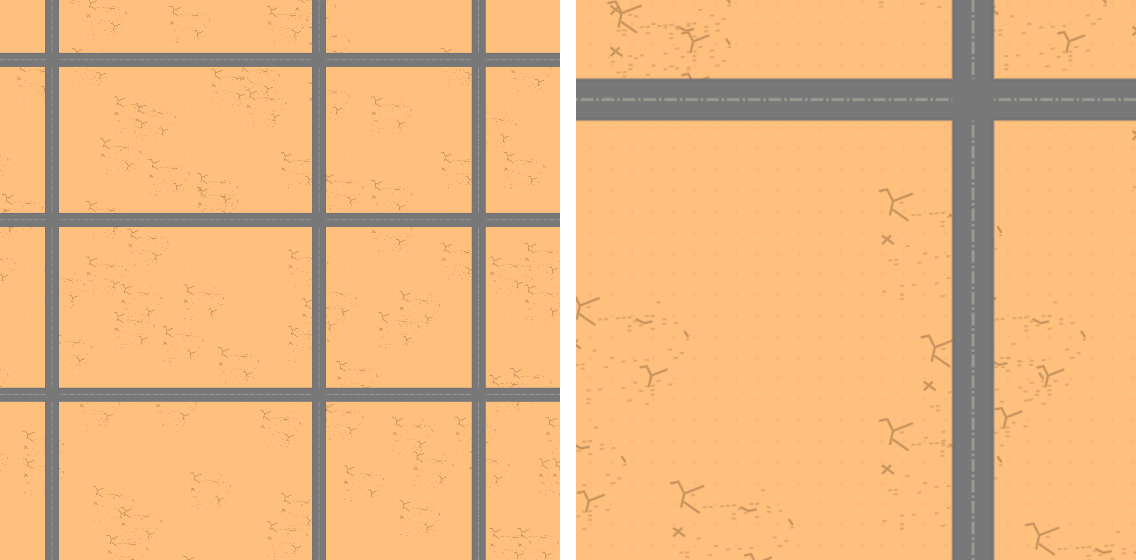
Left, the full canvas; right, a detail of the centre.
A three.js fragment shader for this pattern:

```glsl
varying vec2 vUv;

const vec3 SAND = vec3(1.0, 0.75, 0.49);
const vec3 CRACK = vec3(0.70, 0.52, 0.32);
const vec3 ASPHALT = vec3(0.47);
const vec3 KERB = vec3(0.44, 0.45, 0.47);
const vec3 PAINT = vec3(0.68, 0.66, 0.62);

const vec3 ROADS_X = vec3(0.0928, 0.5697, 0.8548);
const vec3 ROADS_Y = vec3(0.2952, 0.6074, 0.8932);
const float ROAD_HALF = 0.0125;
const float KERB_WIDTH = 0.0018;
const float SOFT = 0.0009;

const float TILE = 0.01243;          // ground tile, half a road wide
const float PATCH_CELLS = 9.0;       // scatter cells per side
const float PATCH_CHANCE = 0.88;
const float PATCH_SCALE = 1152.0;    // patch units per canvas
const float CRACK_WIDTH = 1.5;       // in patch units

float hash(vec2 p) {
  return fract(sin(dot(p, vec2(127.1, 311.7))) * 43758.5453);
}

float segment(vec2 p, vec2 a, vec2 b) {
  vec2 ab = b - a;
  return length(p - a - ab * clamp(dot(p - a, ab) / dot(ab, ab), 0.0, 1.0));
}

float roadDistance(float x, vec3 centres) {
  vec3 d = abs(x - centres);
  return min(d.x, min(d.y, d.z));
}

// Three-armed crack with a bent tip
float forkDistance(vec2 p) {
  float d = segment(p, vec2(-4.0, 8.0), vec2(0.0));
  d = min(d, segment(p, vec2(-9.0, 7.0), vec2(-4.0, 8.0)));
  d = min(d, segment(p, vec2(0.0), vec2(13.0, 5.0)));
  return min(d, segment(p, vec2(0.0), vec2(-2.0, -9.0)));
}

float crackDistance(vec2 p) {
  float d = forkDistance(p);
  d = min(d, segment(p, vec2(0.0, -6.0), vec2(10.0, -13.0)));
  d = min(d, forkDistance((p - vec2(49.0, -48.0)) / 0.8) * 0.8);
  // Small cross
  vec2 c = p - vec2(-4.0, -26.0);
  d = min(d, segment(c, vec2(-3.0, 2.0), vec2(4.0, -3.0)));
  d = min(d, segment(c, vec2(-3.0, -3.0), vec2(2.0, 2.0)));
  // Squiggle and hook
  vec2 s = p - vec2(44.0, -11.0);
  d = min(d, segment(s, vec2(-5.0, 1.5), vec2(0.0, -1.0)));
  d = min(d, segment(s, vec2(0.0, -1.0), vec2(5.0, 0.0)));
  return min(d, segment(p, vec2(72.0, -18.0), vec2(74.0, -21.0)));
}

// Sloping rows of short broken scratches
float scratches(vec2 p) {
  vec2 q = vec2(p.x, p.y - 0.07 * p.x) / vec2(4.0, 3.0);
  vec2 id = floor(q);
  vec2 f = abs(fract(q) - 0.5);
  float row = hash(vec2(id.y, 7.0));
  float present = step(0.97 - 0.32 * row * row * row, hash(id));
  float mark = (1.0 - smoothstep(0.2, 0.5, f.x)) * (1.0 - smoothstep(0.1, 0.4, f.y));
  vec2 inside = step(abs(p - vec2(33.0, -29.0)), vec2(42.0, 43.0));
  return present * mark * inside.x * inside.y;
}

float crackedGround(vec2 uv) {
  float wear = 0.0;
  vec2 home = floor(uv * PATCH_CELLS);
  for (int j = -1; j <= 1; j++) {
    for (int i = -1; i <= 1; i++) {
      vec2 cell = home + vec2(float(i), float(j));
      vec2 jitter = vec2(hash(cell + 3.1), hash(cell + 17.7));
      vec2 origin = floor((cell + jitter) / PATCH_CELLS / TILE) * TILE;
      vec2 p = (uv - origin) * PATCH_SCALE;
      float line = 1.0 - smoothstep(0.1, CRACK_WIDTH, crackDistance(p));
      float mark = max(0.75 * line, 0.38 * scratches(p));
      wear = max(wear, mark * step(hash(cell + 41.3), PATCH_CHANCE));
    }
  }
  return wear;
}

// Long dash and short dash in every tile
float dashes(float x) {
  float t = fract(x / TILE);
  float longDash = 1.0 - smoothstep(0.25, 0.35, abs(t - 0.35));
  float shortDash = 1.0 - smoothstep(0.03, 0.10, abs(t - 0.85));
  return max(longDash, shortDash);
}

float centreLine(float across, float along, float crossing) {
  float line = 1.0 - smoothstep(0.0003, 0.0014, across);
  return line * dashes(along) * smoothstep(ROAD_HALF - SOFT, ROAD_HALF + SOFT, crossing);
}

void main() {
  // Sand with faint tile dots and cracks
  float dotDist = length(fract(vUv / TILE) - 0.5) * TILE;
  vec3 color = SAND * (1.0 - 0.03 * (1.0 - smoothstep(0.0005, 0.0016, dotDist)));
  color = mix(color, CRACK, crackedGround(vUv));

  // Roads with kerbs and broken centre lines
  float dx = roadDistance(vUv.x, ROADS_X);
  float dy = roadDistance(vUv.y, ROADS_Y);
  float d = min(dx, dy);
  float kerb = smoothstep(-SOFT, SOFT, d - ROAD_HALF + KERB_WIDTH);
  vec3 road = mix(ASPHALT, KERB, kerb);
  float paint = max(centreLine(dx, vUv.y, dy), centreLine(dy, vUv.x, dx));
  road = mix(road, PAINT, 0.7 * paint);
  color = mix(road, color, smoothstep(-SOFT, SOFT, d - ROAD_HALF));

  gl_FragColor = vec4(color, 1.0);
}
```
